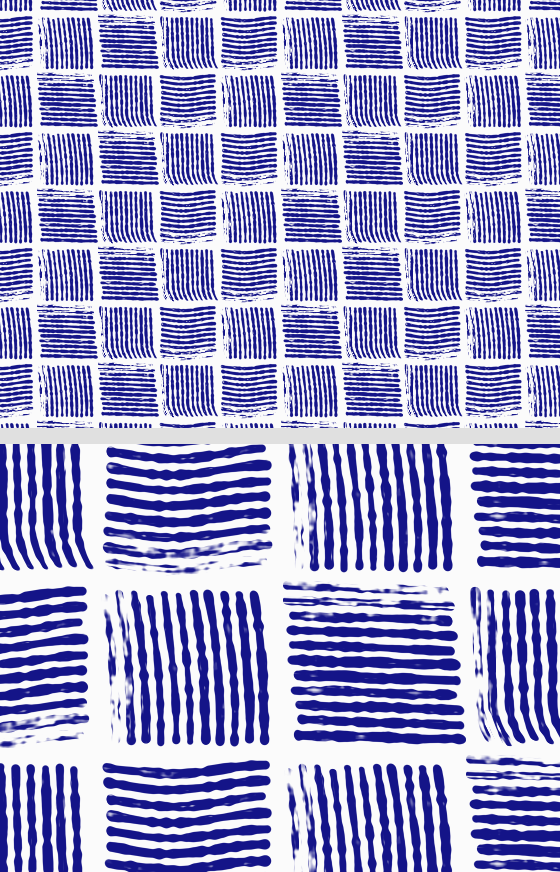
Top, the full canvas; bottom, a detail of the centre.
Reproduce this pattern procedurally as a WebGL 1 fragment shader.

```glsl
precision highp float;
uniform vec2 u_resolution;

float hash(vec2 p) {
  vec3 q = fract(p.xyx * 0.1031);
  q += dot(q, q.yzx + 33.33);
  return fract((q.x + q.y) * q.z);
}

float noise(vec2 p) {
  vec2 i = floor(p), f = fract(p);
  f = f * f * (3.0 - 2.0 * f);
  return mix(mix(hash(i), hash(i + vec2(1.0, 0.0)), f.x),
             mix(hash(i + vec2(0.0, 1.0)), hash(i + 1.0), f.x), f.y);
}

// Ink coverage of one block of brush strokes; p is centred, with y downwards.
float strokeBlock(vec2 p, float kind, float pixel) {
  float count = 11.0, pitch = 0.081, reach = 0.41, radius = 0.022;
  float along, across;

  if (kind < 0.5) {          // wavy horizontal strokes
    count = 10.0;
    pitch = 0.087;
    reach = 0.44;
    radius = 0.026;
    along = p.x + 0.02;
    across = p.y - 0.015 - 0.026 * sin(6.0 * (p.x + 0.37));
  } else if (kind < 1.5) {   // leaning, bowed vertical strokes
    along = p.y - 0.02;
    across = p.x + 0.02 - 0.08 * p.y + 0.1 * p.y * p.y;
  } else if (kind < 2.5) {   // straight horizontal strokes, sheared
    reach = 0.45;
    radius = 0.025;
    along = p.x - 0.09 * p.y;
    across = p.y + 0.01 - 0.03 * p.x;
  } else {                   // vertical strokes hooked at the foot
    float foot = max(p.y - 0.2, 0.0);
    along = p.y - 0.01;
    across = p.x + 0.03 - 0.03 * p.y - 1.3 * foot * foot;
  }

  float index = clamp(floor(across / pitch + 0.5 * count), 0.0, count - 1.0);
  float offset = across - (index + 0.5 - 0.5 * count) * pitch;
  vec2 seed = vec2(index * 7.0 + 3.0, kind * 31.0 + 5.0);

  // Uneven ends, wandering axis and ragged outline
  reach -= 0.035 * hash(seed + step(0.0, along) * 11.0);
  offset += 0.009 * (noise(vec2(along * 5.0 + 9.0, seed.x + seed.y)) - 0.5);
  radius += 0.006 * (hash(seed + 2.5) - 0.5);
  radius += 0.012 * (noise(vec2(along * 26.0 + 40.0, seed.x * 3.0 + seed.y)) - 0.5);
  float dist = length(vec2(max(abs(along) - reach, 0.0), offset)) - radius;
  float ink = 1.0 - smoothstep(-0.7 * pixel, 0.7 * pixel, dist);

  // Dry bristle streaks, strongest on the outermost strokes of one side
  float rank = kind < 0.5 ? count - 1.0 - index : index;
  float wear = max(0.62 - 0.17 * rank, 0.1 + 0.12 * hash(seed + 8.0));
  float bristle = noise(vec2(along * 9.0 + 60.0, across * 70.0 + 90.0) + seed);
  float grain = noise(vec2(along, across) * 38.0 + seed + 70.0);
  return ink * smoothstep(wear - 0.2, wear + 0.12, mix(bristle, grain, 0.3) + 0.05);
}

void main() {
  // Grid counted from the top left, slightly taller in rows than columns
  vec2 fromTop = vec2(gl_FragCoord.x, u_resolution.y - gl_FragCoord.y) / u_resolution.x;
  vec2 grid = fromTop * vec2(9.17, 9.66) + vec2(0.4, -0.23);
  vec2 cell = floor(grid);
  vec2 local = (fract(grid) - 0.5) * vec2(1.0, 0.949);

  // Four blocks in turn, moved one place on alternate rows
  float kind = mod(cell.x + mod(cell.y, 2.0), 4.0);
  float ink = strokeBlock(local, kind, 9.17 / u_resolution.x);
  gl_FragColor = vec4(mix(vec3(0.985), vec3(0.08, 0.08, 0.535), ink), 1.0);
}
```
